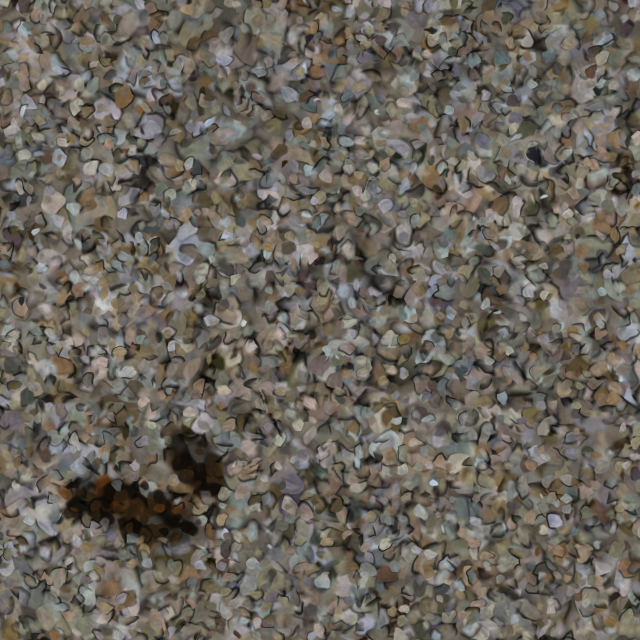
This texture is drawn by a Shadertoy shader. Its source:

```glsl
// Weathered ground of overlapping stone and leaf flakes, with a dark rusty heap.
// Jittered grids of curved, chipped ellipses are painted coarse to fine; each
// flake has its own tone, a soft or crisp rim, and a crevice shadow on one side.

const int   LAYERS        = 9;
const float COARSE_CELLS  = 13.0;   // flakes across the canvas, first layer
const float FINE_CELLS    = 56.0;   // flakes across the canvas, last layer
const float SHADOW        = 0.62;
const float TINT          = 0.075;
const float GRAIN         = 0.13;
const float EXPOSURE      = 1.05;

const vec3 STONE  = vec3(0.50, 0.48, 0.44);
const vec3 PALE   = vec3(0.60, 0.60, 0.595);
const vec3 GREY   = vec3(0.40, 0.39, 0.37);
const vec3 EARTH  = vec3(0.42, 0.37, 0.30);
const vec3 UMBER  = vec3(0.29, 0.26, 0.22);
const vec3 CREVICE = vec3(0.14, 0.12, 0.09);
const vec3 CHIP   = vec3(0.70, 0.73, 0.77);
const vec3 RUST   = vec3(0.44, 0.25, 0.10);
const vec3 BARK   = vec3(0.25, 0.18, 0.09);
const vec3 SOOT   = vec3(0.09, 0.065, 0.045);

// Four random values per integer cell and seed
vec4 hash4(vec2 cell, int seed) {
    uvec4 v = uvec4(ivec4(ivec2(cell), seed, seed * 7 + 3));
    v = v * 1664525u + 1013904223u;
    v += v.yzxy * v.wxyz;
    v ^= v >> 16u;
    v += v.yzxy * v.wxyz;
    return vec4(v >> 8u) / 16777216.0;
}

float noise(vec2 p, int seed) {
    vec2 i = floor(p), f = fract(p);
    f = f * f * (3.0 - 2.0 * f);
    float low  = mix(hash4(i, seed).x, hash4(i + vec2(1, 0), seed).x, f.x);
    float high = mix(hash4(i + vec2(0, 1), seed).x, hash4(i + 1.0, seed).x, f.x);
    return mix(low, high, f.y);
}

float fbm(vec2 p, int seed) {
    return 0.55 * noise(p, seed) + 0.3 * noise(p * 2.1, seed + 1)
         + 0.15 * noise(p * 4.3, seed + 2);
}

vec2 rotate(vec2 p, float angle) {
    float c = cos(angle), s = sin(angle);
    return vec2(c * p.x + s * p.y, c * p.y - s * p.x);
}

// Heap of dark litter: a long body with a raised lobe
float heapMask(vec2 uv) {
    float body = length(rotate(uv - vec2(0.205, 0.205), -0.32) / vec2(0.125, 0.046));
    float lobe = length(rotate(uv - vec2(0.305, 0.27), 0.55) / vec2(0.036, 0.065));
    float ragged = 0.7 * (fbm(uv * 28.0, 90) - 0.5);
    return 1.0 - smoothstep(0.75, 1.05, min(body, lobe) + ragged);
}

vec3 flakeColour(vec4 r, float heap) {
    float pick = r.x;
    vec3 c = pick < 0.34 ? STONE : pick < 0.56 ? PALE : pick < 0.73 ? GREY
           : pick < 0.84 ? EARTH : pick < 0.935 ? UMBER : pick < 0.98 ? CREVICE : CHIP;
    // Warm to cool, then green to pink
    c += TINT * (r.y - 0.5) * vec3(1.1, 0.1, -1.3);
    c += TINT * (r.z - 0.5) * vec3(0.5, -0.4, 0.3);
    c = mix(c, vec3(0.50, 0.38, 0.22), 0.5 * step(0.94, r.w));
    vec3 litter = r.y < 0.4 ? SOOT : r.y < 0.86 ? BARK : RUST;
    return mix(c, litter, heap * step(0.08, r.w));
}

vec3 paintFlakes(vec3 col, vec2 uv, float cells, float presence, int seed) {
    vec2 warp = vec2(noise(uv * cells * 2.2, seed + 5), noise(uv * cells * 2.2, seed + 6)) - 0.5;
    vec2 g = uv * cells + 0.22 * warp;
    vec2 home = floor(g);
    float pixel = cells / iResolution.y;
    for (int y = -1; y <= 1; y++)
    for (int x = -1; x <= 1; x++) {
        vec2 cell = home + vec2(x, y);
        vec4 place = hash4(cell, seed);
        if (place.w > presence) continue;
        vec4 form = hash4(cell, seed + 1), tone = hash4(cell, seed + 2);
        vec2 centre = cell + 0.2 + 0.6 * place.xy;

        // Curved, tapered ellipse chipped by a straight cut
        vec2 q = rotate(g - centre, (place.z - 0.5) * 3.0);
        vec2 size = vec2(mix(0.24, 0.50, form.x), mix(0.40, 0.70, form.y));
        if (tone.x > 0.935) size *= vec2(0.5, 0.8);
        q.x += (form.z - 0.5) * 0.9 * q.y * q.y;
        float d = (length(vec2(q.x / (1.0 + 0.6 * (form.w - 0.5) * q.y), q.y) / size) - 1.0) * size.x;
        vec2 cut = rotate(vec2(1, 0), 6.283 * form.w);
        d = max(d, dot(q, cut) - 0.7 * length(cut * size));

        // Shadow and fine crack on one side
        float side = smoothstep(-0.1, 0.25, dot(q, rotate(vec2(1, 0), 6.283 * tone.w)));
        float shade = 0.55 * (1.0 - smoothstep(0.0, 0.15, d)) + 0.6 * (1.0 - smoothstep(0.0, 0.045 + pixel, d));
        col *= 1.0 - SHADOW * side * shade * form.y * form.y;

        // Crisp to melting rim, with mottled and sloping light inside
        float soft = mix(0.02, 0.38, form.z * form.z);
        float cover = 1.0 - smoothstep(-soft - pixel, 0.5 * pixel, d);
        float light = 1.0 + 0.16 * dot(q, cut) + 0.2 * (noise(q * vec2(7.0, 3.0) + cell * 5.0, seed + 3) - 0.5);
        vec3 paint = flakeColour(tone, heapMask(centre / cells)) * light;
        col = mix(col, paint, cover * mix(0.6, 0.97, form.x));
    }
    return col;
}

void mainImage(out vec4 fragColor, in vec2 fragCoord) {
    vec2 uv = fragCoord / iResolution.y;
    vec3 col = mix(UMBER, STONE, fbm(uv * 30.0, 70));

    for (int i = 0; i < LAYERS; i++) {
        float t = float(i) / float(LAYERS - 1);
        float cells = COARSE_CELLS * pow(FINE_CELLS / COARSE_CELLS, t);
        col = paintFlakes(col, uv, cells, mix(0.9, 0.36, t), 11 * i + 100);
    }

    // Broad drift of tone, heap gloom and fine grit
    float drift = fbm(uv * 7.0, 50) - 0.5;
    col *= 1.0 + drift * vec3(0.22, 0.16, 0.08);
    col *= 1.0 - 0.35 * heapMask(uv);
    float grit = 0.6 * noise(uv * 260.0, 60) + 0.4 * noise(uv * vec2(150.0, 70.0), 61) - 0.5;
    col *= EXPOSURE * (1.0 + GRAIN * grit);
    fragColor = vec4(clamp(col, 0.0, 1.0), 1.0);
}
```
